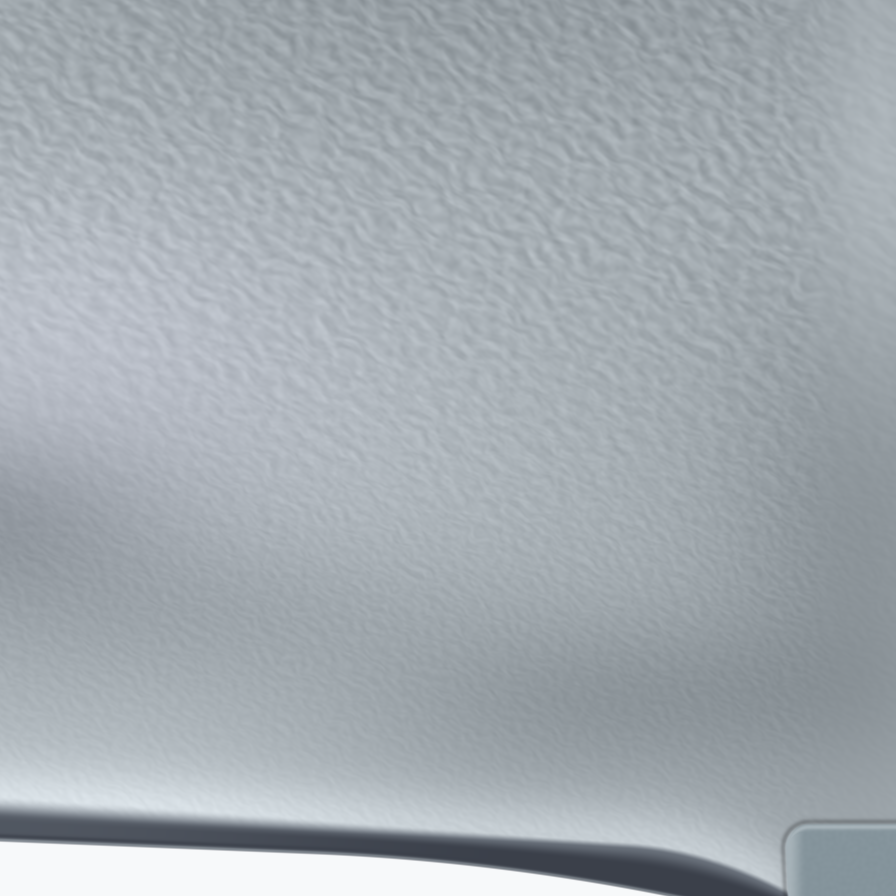
A WebGL 1 fragment shader for this texture:

```glsl
precision highp float;

uniform vec2 u_resolution;

const float BASE_LIGHT = 0.672;
const vec3 COOL_TINT = vec3(-0.032, 0.0, 0.021);
const vec3 SEAL_DARK = vec3(0.23, 0.25, 0.29);
const vec3 SEAL_SOFT = vec3(0.42, 0.45, 0.49);
const vec3 WINDOW_WHITE = vec3(0.97, 0.975, 0.98);
const vec3 PANEL_COLOR = vec3(0.52, 0.58, 0.61);
const vec3 RIM_COLOR = vec3(0.74, 0.78, 0.80);
const float GRAIN_COARSE = 74.0;
const float GRAIN_FINE = 125.0;
const float GRAIN_DEPTH = 0.085;
const float GRAIN_ANGLE = -0.55;

vec2 hashGradient(vec2 cell) {
  vec3 h = fract(cell.xyx * vec3(0.1031, 0.1030, 0.0973));
  h += dot(h, h.yzx + 33.33);
  float angle = 6.2832 * fract((h.x + h.y) * h.z);
  return vec2(cos(angle), sin(angle));
}

float gradientNoise(vec2 p) {
  vec2 i = floor(p);
  vec2 f = p - i;
  vec2 w = f * f * f * (f * (f * 6.0 - 15.0) + 10.0);
  float a = dot(hashGradient(i), f);
  float b = dot(hashGradient(i + vec2(1.0, 0.0)), f - vec2(1.0, 0.0));
  float c = dot(hashGradient(i + vec2(0.0, 1.0)), f - vec2(0.0, 1.0));
  float d = dot(hashGradient(i + 1.0), f - 1.0);
  return mix(mix(a, b, w.x), mix(c, d, w.x), w.y);
}

float blob(vec2 p, vec2 center, vec2 radius) {
  vec2 q = (p - center) / radius;
  return exp(-dot(q, q));
}

// Side-lit relief of short, wavy fibres
float feltRelief(vec2 p, float scale) {
  vec2 q = p * scale;
  q += 0.6 * vec2(gradientNoise(q * 0.4), gradientNoise(q * 0.4 + 17.0));
  float c = cos(GRAIN_ANGLE);
  float s = sin(GRAIN_ANGLE);
  q = vec2(c * q.x + s * q.y, c * q.y - s * q.x) * vec2(0.65, 1.15);
  float relief = gradientNoise(q) - gradientNoise(q + vec2(0.15, 0.45));
  return relief + 0.45 * gradientNoise(q * 2.1 + 9.0);
}

float roundedBox(vec2 p, vec2 halfSize, float radius) {
  vec2 q = abs(p) - halfSize + radius;
  return length(max(q, 0.0)) + min(max(q.x, q.y), 0.0) - radius;
}

float sealTop(float x) {
  float droop = max(x - 0.7, 0.0);
  return 0.100 - 0.062 * x - 1.3 * droop * droop;
}

float sealBottom(float x) {
  float droop = max(x - 0.35, 0.0);
  return 0.061 - 0.04 * x - 0.2 * droop * droop;
}

// Broad light and shade over the curved lining
float liningLight(vec2 p) {
  float light = BASE_LIGHT;
  light += 0.075 * blob(p, vec2(0.02, 0.65), vec2(0.27, 0.17));
  light += 0.045 * blob(p, vec2(0.38, 0.50), vec2(0.28, 0.25));
  light -= 0.095 * blob(p, vec2(-0.03, 0.42), vec2(0.20, 0.09));
  light -= 0.045 * blob(p, vec2(0.25, 0.32), vec2(0.28, 0.08));
  light -= 0.060 * blob(p, vec2(0.60, 1.03), vec2(0.55, 0.16));
  light -= 0.095 * blob(p, vec2(0.96, 0.40), vec2(0.15, 0.27));
  light -= 0.090 * blob(p, vec2(0.70, 0.22), vec2(0.28, 0.09));
  light += 0.050 * blob(p, vec2(0.98, 0.85), vec2(0.06, 0.28));
  float rise = max(p.y - sealTop(p.x), 0.0);
  float lowerGlow = 0.14 * exp(-rise * rise / 0.0022);
  lowerGlow += 0.08 * exp(-rise * rise / 0.016) * (1.0 - smoothstep(0.1, 0.6, p.x));
  return light + lowerGlow * (1.0 - 0.6 * smoothstep(0.84, 0.95, p.x));
}

void main() {
  vec2 p = gl_FragCoord.xy / u_resolution;
  float px = 1.0 / min(u_resolution.x, u_resolution.y);
  float aa = max(px, 0.0015);

  // Felted lining, coarser toward the viewer
  float nearness = smoothstep(0.15, 0.8, p.y);
  float relief = mix(feltRelief(p, GRAIN_FINE), feltRelief(p, GRAIN_COARSE), nearness);
  float depth = GRAIN_DEPTH * mix(0.28, 1.0, smoothstep(0.12, 0.65, p.y));
  depth *= 1.0 - 0.65 * smoothstep(0.87, 0.96, p.x);
  depth *= 1.0 - 0.45 * blob(p, vec2(0.0, 0.52), vec2(0.25, 0.2));
  vec3 color = vec3(liningLight(p) + depth * relief) + COOL_TINT;
  color += vec3(0.012, 0.0, 0.018) * blob(p, vec2(0.1, 0.58), vec2(0.3, 0.2));

  // Dark rubber seal with a soft upper lip
  float top = sealTop(p.x);
  float bottom = sealBottom(p.x);
  float across = clamp((p.y - bottom) / max(top - bottom, 0.005), 0.0, 1.0);
  vec3 seal = mix(SEAL_DARK, SEAL_SOFT, smoothstep(0.55, 1.0, across));
  seal = mix(seal, SEAL_SOFT, 0.45 * (1.0 - smoothstep(0.0, 0.6, p.x)));
  float groove = exp(-pow((p.y - bottom - 0.006) / 0.0025, 2.0));
  seal = mix(seal, SEAL_DARK, 0.7 * groove);
  float lip = exp(-pow((p.y - bottom - 0.0015) / 0.002, 2.0));
  seal = mix(seal, RIM_COLOR, 0.45 * lip);
  float softness = mix(0.012, 0.004, smoothstep(0.0, 0.7, p.x));
  color = mix(color, seal, 1.0 - smoothstep(-softness, softness, p.y - top));

  // Bright opening below the seal
  color = mix(color, WINDOW_WHITE, 1.0 - smoothstep(-aa, aa, p.y - bottom));

  // Rounded corner panel with a pale rim
  vec2 panelPoint = p - vec2(1.077 + 0.05 * (0.05 - p.y), -0.120);
  float panel = roundedBox(panelPoint, vec2(0.2), 0.028);
  color *= 1.0 - 0.22 * exp(-pow((panel - 0.003) / 0.003, 2.0));
  vec3 panelColor = PANEL_COLOR + 0.012 * gradientNoise(p * 180.0);
  float rim = exp(-pow((panel + 0.003) / 0.003, 2.0));
  float sideRim = 0.6 * (1.0 - smoothstep(0.88, 0.9, p.x));
  panelColor = mix(panelColor, RIM_COLOR, max(0.6 * rim, sideRim));
  color = mix(color, panelColor, 1.0 - smoothstep(-aa, aa, panel));

  gl_FragColor = vec4(clamp(color, 0.0, 1.0), 1.0);
}
```
